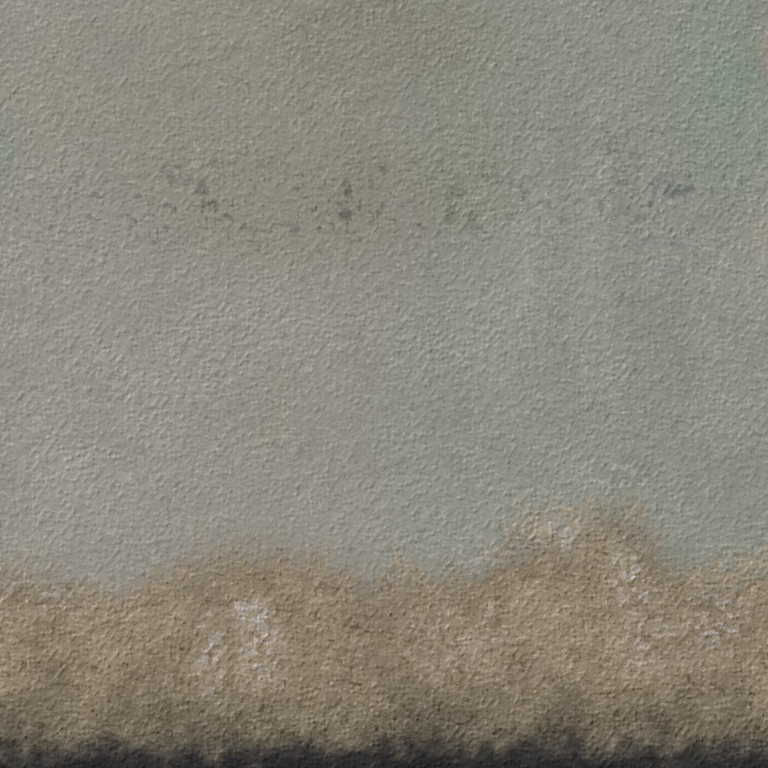
Reproduce this texture procedurally as a three.js fragment shader.

```glsl
varying vec2 vUv;

#define WARM_PLASTER vec3(0.585, 0.568, 0.534)
#define COOL_PLASTER vec3(0.542, 0.556, 0.522)
#define OLIVE_STAIN vec3(0.515, 0.508, 0.455)
#define BARE_RENDER vec3(0.550, 0.497, 0.420)
#define DAMP_RENDER vec3(0.405, 0.372, 0.312)
#define SALT vec3(0.670, 0.640, 0.620)
#define SOOT vec3(0.150, 0.150, 0.165)
#define GRAIN_SCALE 225.0
#define RELIEF 0.150

float hash(vec2 p) {
  vec3 q = fract(vec3(p.xyx) * 0.1031);
  q += dot(q, q.yzx + 33.33);
  return fract((q.x + q.y) * q.z);
}

float noise(vec2 p) {
  vec2 i = floor(p), f = fract(p);
  f = f * f * (3.0 - 2.0 * f);
  return mix(mix(hash(i), hash(i + vec2(1.0, 0.0)), f.x),
             mix(hash(i + vec2(0.0, 1.0)), hash(i + vec2(1.0)), f.x), f.y);
}

float fbm(vec2 p) {
  float sum = 0.0, amp = 0.5;
  for (int i = 0; i < 5; i++) {
    sum += amp * noise(p);
    p = mat2(1.6, 1.2, -1.2, 1.6) * p + 7.3;
    amp *= 0.5;
  }
  return sum;
}

// Soft elliptical spot
float spot(vec2 p, float x, float y, float rx, float ry) {
  vec2 d = (p - vec2(x, y)) / vec2(rx, ry);
  return exp(-dot(d, d));
}

float bump(float x, float centre, float width) {
  float d = (x - centre) / width;
  return exp(-d * d);
}

// Pebbly surface height, rotated off the axes
float grain(vec2 p) {
  vec2 q = mat2(0.8, 0.6, -0.6, 0.8) * p * GRAIN_SCALE;
  float pebbles = smoothstep(0.30, 1.0, noise(q));
  return 0.6 * pebbles + 0.35 * noise(q * 1.4 + 5.0) + 0.45 * noise(q * 0.5 + 11.0);
}

// Upper edge of the exposed render
float renderEdge(float x) {
  return 0.260 - 0.030 * bump(x, 0.15, 0.05) + 0.038 * bump(x, 0.33, 0.10)
       + 0.048 * bump(x, 0.69, 0.06) + 0.095 * bump(x, 0.81, 0.060);
}

// Places where salt blooms through the render
float saltArea(vec2 p) {
  float s = spot(p, 0.275, 0.145, 0.016, 0.050) + spot(p, 0.340, 0.155, 0.025, 0.045);
  s += spot(p, 0.320, 0.205, 0.022, 0.018) + 0.8 * spot(p, 0.720, 0.300, 0.040, 0.023);
  s += spot(p, 0.825, 0.250, 0.028, 0.050) + 0.7 * spot(p, 0.850, 0.155, 0.035, 0.030);
  s += spot(p, 0.935, 0.190, 0.040, 0.035) + 0.8 * spot(p, 0.055, 0.220, 0.055, 0.022);
  s += 0.9 * spot(p, 0.795, 0.378, 0.042, 0.020) + 0.7 * spot(p, 0.620, 0.280, 0.035, 0.020);
  return s + 0.35 * spot(p, 0.590, 0.160, 0.080, 0.060);
}

void main() {
  vec2 p = vUv;
  float broad = fbm(p * 4.0) - 0.48;
  float mottle = fbm(p * 15.0 + 31.0) - 0.48;
  float fine = fbm(p * 60.0 + 3.0) - 0.48;

  // Painted plaster, warm on the left and cool on the right
  float cool = smoothstep(0.25, 0.95, p.x + 0.20 * broad);
  vec3 col = mix(WARM_PLASTER, COOL_PLASTER, cool);
  float olive = 0.75 * spot(p, 0.50, 0.96, 0.20, 0.20) + 0.45 * spot(p, 0.44, 0.73, 0.22, 0.07);
  olive += 0.25 * spot(p, 0.42, 0.46, 0.14, 0.08) + 0.30 * spot(p, 0.15, 0.88, 0.17, 0.10);
  col = mix(col, OLIVE_STAIN, clamp(olive * (0.9 + 2.0 * mottle), 0.0, 0.8));
  col += vec3(-0.045, -0.010, -0.010) * spot(p, 0.0, 0.80, 0.030, 0.05);
  col += vec3(-0.028, -0.005, -0.015) * spot(p, 0.95, 0.89, 0.06, 0.11);
  col += vec3(0.045, 0.015, 0.005) * (spot(p, 1.0, 0.93, 0.014, 0.07) + spot(p, 1.0, 0.69, 0.016, 0.06));

  // Pale vertical runs and a faint horizontal seam
  float runs = fbm(vec2(p.x * 28.0, p.y * 2.5)) - 0.45;
  col += 0.08 * runs * spot(p, 0.78, 0.64, 0.22, 0.18);
  col += 0.026 * (spot(p, 0.775, 0.68, 0.022, 0.16) + spot(p, 0.685, 0.66, 0.018, 0.09));
  float seam = spot(p, 0.75, 0.832 + 0.008 * mottle, 0.13, 0.003);
  col -= 0.050 * seam * smoothstep(-0.1, 0.15, fine);

  // Fine scuffs gathered in a loose band
  float scuffBand = spot(p, 0.32, 0.73, 0.34, 0.05) + 0.6 * spot(p, 0.88, 0.76, 0.12, 0.08);
  float scuffs = smoothstep(0.08, 0.28, fine + 0.40 * mottle);
  col -= vec3(0.130, 0.125, 0.115) * scuffs * (scuffBand + 0.10);
  col += 0.035 * broad + 0.045 * mottle + 0.050 * fine;

  // Exposed render along the foot, with a crumbling edge
  float depth = renderEdge(p.x) - p.y + 0.060 * mottle + 0.075 * fine + 0.02 * broad;
  float bare = smoothstep(-0.026, 0.038, depth);
  bare *= 1.0 - 0.40 * spot(p, 0.86, 0.34, 0.08, 0.07);
  float damp = 1.0 - smoothstep(0.020, 0.145, p.y + 0.06 * mottle);
  vec3 render = mix(BARE_RENDER, DAMP_RENDER, damp);
  render += vec3(0.11, 0.10, 0.08) * mottle + 0.13 * fine;
  col = mix(col, render, bare);

  // Crusty salt flecks
  float crust = smoothstep(0.00, 0.12, fbm(p * 120.0 + 41.0) - 0.47 + 0.25 * mottle);
  float salt = clamp(1.2 * saltArea(p), 0.0, 1.0) * crust;
  col = mix(col, SALT, 0.75 * salt);

  // Directional light over the pebbled relief
  vec2 lightStep = vec2(-0.0014, 0.0019);
  float slope = grain(p) - grain(p + lightStep);
  float patchiness = 0.9 + 0.4 * broad + 0.7 * mottle;
  col += RELIEF * slope * (patchiness + 0.35 * bare + 0.45 * salt);

  // Sparse pits and pale chips
  float pits = smoothstep(0.78, 0.95, noise(p * 175.0 + 61.0));
  col -= pits * (0.040 + 0.045 * bare + 0.05 * scuffBand);
  float chips = smoothstep(0.80, 0.96, noise(p * 190.0 + 23.0));
  col += vec3(0.055, 0.053, 0.050) * chips * (1.0 + 0.5 * bare);

  // Soot gathered at the ground line
  float sootLine = p.y + 0.025 * mottle + 0.035 * fine - 0.008 * broad;
  float soot = 1.0 - smoothstep(-0.004, 0.052, sootLine);
  col = mix(col, SOOT + 0.10 * slope, 0.95 * soot);

  gl_FragColor = vec4(clamp(col, 0.0, 1.0), 1.0);
}
```
